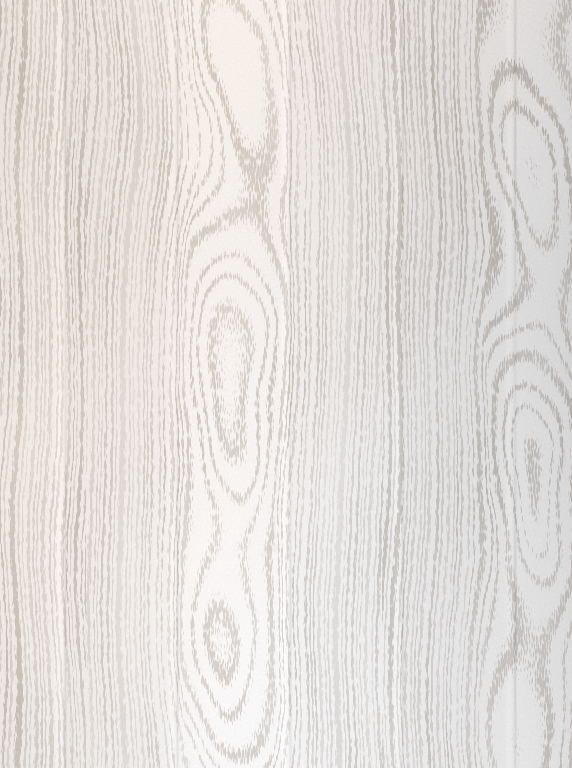
Reproduce this texture procedurally as a Shadertoy shader.

```glsl
vec2 hash2(vec2 p) {
    vec3 q = fract(p.xyx * vec3(0.1031, 0.1030, 0.0973));
    q += dot(q, q.yzx + 33.33);
    return fract((q.xx + q.yz) * q.zy);
}

// Cellular noise: distance to the nearest scattered point
float cellular(vec2 p) {
    vec2 cell = floor(p), local = fract(p);
    float nearest = 2.0;
    for (int j = -1; j <= 1; j++)
        for (int i = -1; i <= 1; i++) {
            vec2 offset = vec2(i, j);
            vec2 d = offset + hash2(cell + offset + 50.0) - local;
            nearest = min(nearest, dot(d, d));
        }
    return sqrt(nearest);
}

// Growth rings cut lengthwise; returns the ring coordinate and closeness to a heart
vec2 growthRings(vec2 p) {
    float heart = round((p.x + 0.08) / 0.385);
    float u = p.x + 0.08 - heart * 0.385;
    float y = p.y + 0.13 * (heart - 1.0);
    float nearHeart = exp(-pow(u / 0.07, 4.0));
    u += 0.008 * sin(y * 4.5 + heart) + 0.003 * sin(y * 11.0 + p.x * 9.0);
    u += nearHeart * (0.007 * sin(y * 15.0 + u * 30.0) + 0.003 * sin(y * 33.0 - u * 55.0));
    u += 0.0005 * sin(p.y * 90.0 + p.x * 60.0);
    float depth = 0.050 - 0.030 * cos(6.0 * (y - 0.45))
                - 0.020 * cos(15.5 * (y - 0.52) + u * 14.0);
    float ring = 68.0 * length(vec3(u, depth, 0.02)) - 1.4
               + 80.0 * max(abs(u) - 0.06, 0.0) + heart * 40.0;
    ring += 0.22 * sin(ring * 2.1) + 0.25 * sin(ring * 0.83 + 1.0);
    return vec2(ring, nearHeart);
}

void mainImage(out vec4 fragColor, in vec2 fragCoord) {
    vec2 p = fragCoord / iResolution.y;

    // Ring lines, each with its own width and strength
    vec2 rings = growthRings(p);
    float nearHeart = rings.y;
    vec2 character = hash2(vec2(floor(rings.x), 7.0));
    float ridge = 1.0 - 2.0 * abs(fract(rings.x) - 0.5);

    // Short upright pores break up the lines
    float pores = cellular(p * vec2(430.0, 90.0));
    float patches = sin(p.x * 31.0 + 2.0 * sin(p.y * 7.0)) * sin(p.y * 9.0 + p.x * 17.0);
    float edge = 0.43 + 0.19 * nearHeart;
    float ink = smoothstep(edge, edge + 0.42, ridge + 0.8 * (0.47 - pores)
                           + 0.25 * (character.x - 0.5) + 0.06 * patches);
    ink *= mix(0.42 + 0.42 * character.y, 0.85, nearHeart);
    ink *= 1.0 + 0.22 * patches - 0.35 * nearHeart * smoothstep(0.35, 0.7, pores);

    // Warm light at the upper left, cooler towards the lower right
    float cool = smoothstep(0.1, 0.9, 0.5 + 0.9 * (p.x - 0.3) - 0.5 * (p.y - 0.5));
    vec3 paint = mix(vec3(0.952, 0.922, 0.895), vec3(0.930, 0.928, 0.932), cool);
    vec3 grain = mix(vec3(0.795, 0.748, 0.705), vec3(0.775, 0.760, 0.745), cool);
    vec3 color = mix(paint, grain, ink) + 0.012 * nearHeart;

    // Plank tones and soft seams
    float plank = (p.x - 0.085) / 0.1465;
    float seam = (plank - round(plank)) * 0.1465;
    color += 0.03 * (hash2(vec2(floor(plank), 3.0)).x - 0.5);
    color -= 0.075 * exp(-pow(seam / 0.0018, 2.0)) * (0.7 + 0.3 * sin(p.y * 9.0));
    color += 0.025 * exp(-pow((seam + 0.008) / 0.005, 2.0));

    // Fine paint speckle and broad darkening to the sides and upper right
    color += 0.025 * (cellular(p * 330.0) - 0.5);
    color += 0.012 + 0.012 * sin(p.y * 5.0 + p.x * 4.0);
    color -= 0.48 * pow(p.x - 0.32, 2.0) + 0.035 * smoothstep(0.3, 1.1, p.x * p.y * 2.0);

    fragColor = vec4(clamp(color, 0.0, 1.0), 1.0);
}
```
